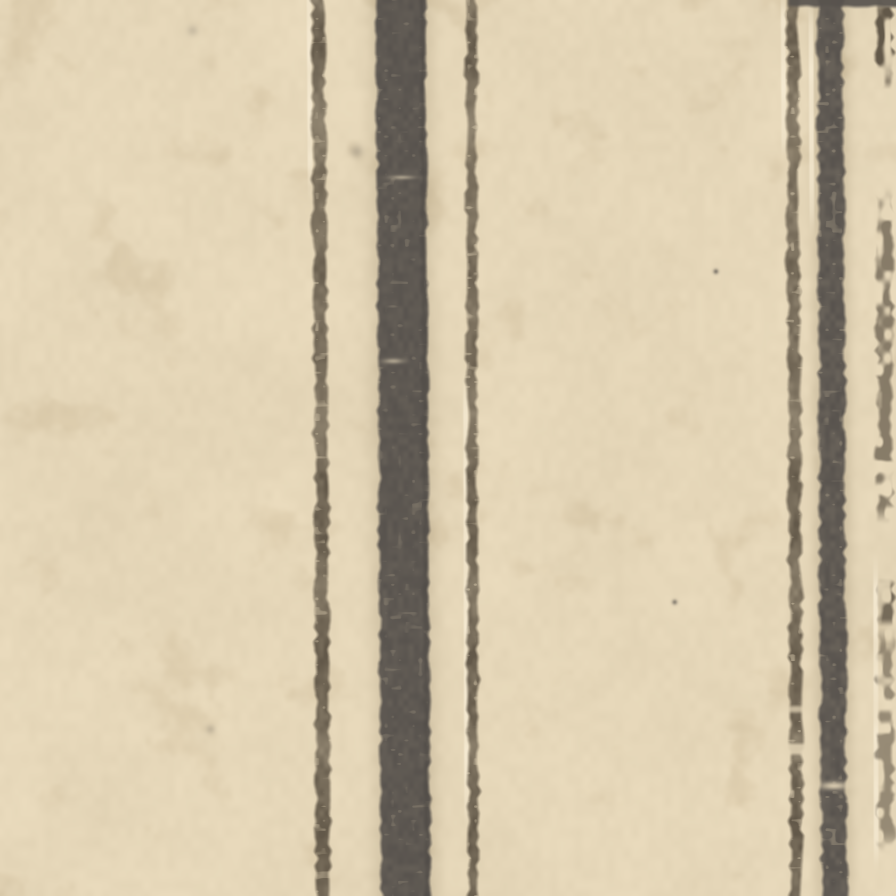
Write a three.js fragment shader that draws this pattern.

```glsl
varying vec2 vUv;

const vec3 PAPER = vec3(0.898, 0.840, 0.722);
const vec3 PAPER_LIGHT = vec3(0.960, 0.915, 0.820);
const vec3 INK = vec3(0.345, 0.325, 0.305);
const vec3 BROWN_INK = vec3(0.385, 0.345, 0.285);

float hash(vec2 p) {
  vec3 q = fract(vec3(p.xyx) * 0.1031);
  q += dot(q, q.yzx + 33.33);
  return fract((q.x + q.y) * q.z);
}

float noise(vec2 p) {
  vec2 i = floor(p), f = fract(p);
  f = f * f * (3.0 - 2.0 * f);
  return mix(mix(hash(i), hash(i + vec2(1.0, 0.0)), f.x),
             mix(hash(i + vec2(0.0, 1.0)), hash(i + 1.0), f.x), f.y);
}

float fbm(vec2 p) {
  float sum = 0.0, amp = 0.5;
  for (int i = 0; i < 4; i++) {
    sum += amp * noise(p);
    p = p * 2.03 + 17.0;
    amp *= 0.5;
  }
  return sum;
}

// Soft interval from a to b
float band(float x, float a, float b, float soft) {
  return smoothstep(a - soft, a + soft, x) * (1.0 - smoothstep(b - soft, b + soft, x));
}

float spot(vec2 p, vec2 center, vec2 radius) {
  vec2 d = (p - center) / radius;
  return exp(-dot(d, d));
}

// Horizontal position of a slightly slanted rule
float slant(float top, float bottom, float y) {
  return mix(bottom, top, y);
}

// Vertical ink stroke with ragged edges
float stroke(vec2 p, float center, float halfWidth, float rough, float seed) {
  float side = step(center, p.x) * 31.0;
  float ragged = noise(vec2(seed + side, p.y * 120.0)) + 0.5 * noise(vec2(seed + side, p.y * 45.0)) - 0.75;
  float d = abs(p.x - center) - halfWidth - ragged * rough;
  return 1.0 - smoothstep(-0.0028, 0.0028, d);
}

// Ink density with fine pale wear
float wear(vec2 p, float amount, float seed) {
  float grain = noise(p * vec2(170.0, 130.0) + seed);
  float flecks = smoothstep(0.78, 0.98, noise(p * vec2(130.0, 190.0) + seed * 3.0));
  return 1.0 - amount * (0.4 * grain + 0.7 * flecks);
}

// Narrow pale rim beside a rule
float rim(vec2 p, float x, float low, float high) {
  float broken = 0.55 + 0.45 * noise(vec2(x * 90.0, p.y * 50.0));
  return (1.0 - smoothstep(0.001, 0.0042, abs(p.x - x))) * band(p.y, low, high, 0.03) * broken;
}

vec3 inkOver(vec3 base, vec3 ink, float cover) {
  return mix(base, ink, clamp(cover, 0.0, 1.0));
}

vec3 paper(vec2 p) {
  float mottle = fbm(p * 9.0) - 0.47;
  float fiber = noise(p * vec2(110.0, 85.0)) - 0.5;
  float stain = smoothstep(0.57, 0.78, fbm(p * 17.0 + 8.0));
  return PAPER + 0.035 * mottle + 0.02 * fiber - stain * vec3(0.035, 0.04, 0.045);
}

void main() {
  vec2 p = vUv;
  vec3 color = paper(p);

  // Rule centers
  float leftThin = slant(0.3555, 0.3610, p.y);
  float broad = slant(0.4470, 0.4530, p.y);
  float middleThin = slant(0.5260, 0.5285, p.y);
  float rightThin = slant(0.8845, 0.8890, p.y);
  float rightBroad = slant(0.9265, 0.9310, p.y);
  float edgeRule = slant(0.9865, 0.9885, p.y);

  // Faint halo around the rules
  float halo = exp(-pow(abs(p.x - broad) / 0.036, 4.0)) + exp(-pow(abs(p.x - rightBroad) / 0.022, 4.0));
  color -= 0.09 * halo;

  // Pale rims
  float rims = rim(p, leftThin - 0.0105, 0.80, 1.05) + rim(p, middleThin - 0.0075, 0.10, 0.56)
    + rim(p, rightThin - 0.0105, 0.84, 1.0) + rim(p, rightThin + 0.0205, 0.76, 0.98)
    + rim(p, edgeRule - 0.0105, 0.05, 0.36);
  color = mix(color, PAPER_LIGHT, clamp(rims, 0.0, 1.0));

  // Left group
  float thinFade = 0.78 + 0.3 * noise(vec2(4.0, p.y * 30.0));
  color = inkOver(color, BROWN_INK, stroke(p, leftThin, 0.0074, 0.0045, 3.0) * wear(p, 0.45, 5.0) * thinFade);
  color = inkOver(color, INK, stroke(p, broad, 0.0275, 0.0035, 11.0) * wear(p, 0.25, 13.0));
  color = inkOver(color, INK * 0.85, 0.45 * stroke(p, broad + 0.024, 0.0025, 0.003, 19.0));
  color = inkOver(color, BROWN_INK, stroke(p, middleThin, 0.0058, 0.004, 23.0) * wear(p, 0.5, 29.0) * thinFade);

  // Right group with worn breaks
  float breaks = 1.0 - 0.85 * band(p.y, 0.158, 0.170, 0.003) - 0.7 * band(p.y, 0.205, 0.212, 0.003);
  color = inkOver(color, BROWN_INK, stroke(p, rightThin, 0.0068, 0.0045, 37.0) * wear(p, 0.55, 41.0) * breaks * thinFade);
  color = inkOver(color, INK, stroke(p, rightBroad, 0.0142, 0.004, 43.0) * wear(p, 0.35, 47.0));

  // Broken rule at the edge
  float pieces = band(p.y, 0.905, 1.1, 0.006) + 0.72 * band(p.y, 0.425, 0.78, 0.012)
    + 0.85 * band(p.y, 0.305, 0.35, 0.006) + 0.6 * band(p.y, 0.06, 0.29, 0.015);
  float patches = smoothstep(0.2, 0.62, noise(p * vec2(110.0, 75.0) + 53.0));
  color = inkOver(color, BROWN_INK, stroke(p, edgeRule, 0.0085, 0.006, 59.0) * pieces * patches);

  // Crossbar in the upper corner
  float barEdge = 0.993 + 0.003 * (noise(vec2(p.x * 90.0, 2.0)) - 0.5);
  color = inkOver(color, INK, 0.92 * smoothstep(0.877, 0.883, p.x) * smoothstep(barEdge - 0.003, barEdge + 0.003, p.y));

  // Scratches through the broad rules
  float scratches = 0.5 * spot(p, vec2(0.449, 0.802), vec2(0.013, 0.0025))
    + 0.55 * spot(p, vec2(0.439, 0.597), vec2(0.011, 0.003))
    + 0.85 * spot(p, vec2(0.931, 0.123), vec2(0.016, 0.0045));
  color = mix(color, PAPER, clamp(scratches, 0.0, 1.0));

  // Specks on the paper
  float specks = 0.65 * spot(p, vec2(0.799, 0.697), vec2(0.003))
    + 0.6 * spot(p, vec2(0.753, 0.328), vec2(0.003))
    + 0.18 * spot(p, vec2(0.215, 0.966), vec2(0.006))
    + 0.2 * spot(p, vec2(0.235, 0.186), vec2(0.005))
    + 0.25 * spot(p, vec2(0.398, 0.831), vec2(0.007));
  color = inkOver(color, INK, specks);

  gl_FragColor = vec4(color, 1.0);
}
```
